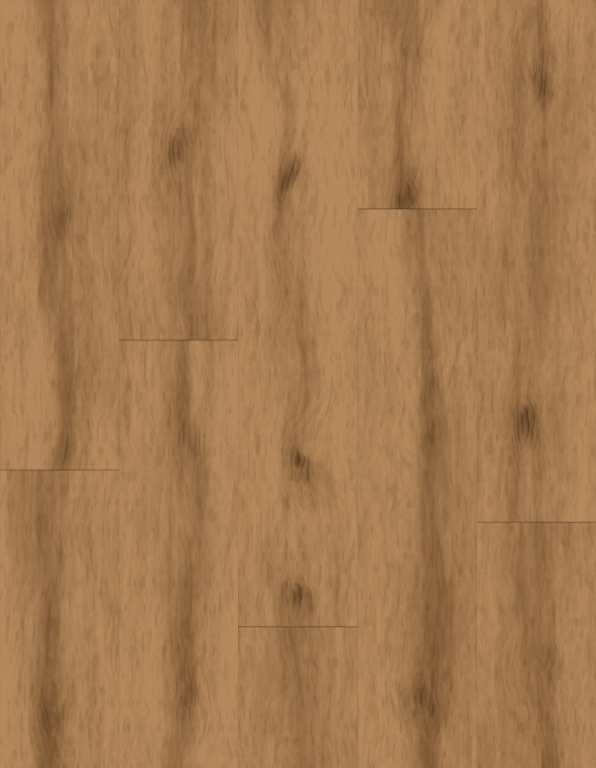
This texture is drawn by a Shadertoy shader. Its source:

```glsl
// Oak plank floor: five columns of long boards with staggered butt joints, heartwood and knots.

const float COLUMNS = 5.0;
// Height of the butt joint in each column, as a share of the canvas height
const float JOINTS[5] = float[5](0.388, 0.557, 0.184, 0.728, 0.320);

const vec3 DARK_OAK  = vec3(0.52, 0.37, 0.22);
const vec3 LIGHT_OAK = vec3(0.68, 0.51, 0.34);
const vec3 KNOT_BROWN = vec3(0.27, 0.18, 0.10);
const vec3 GREY_HEART = vec3(0.45, 0.34, 0.22);

// Lengths below are in board widths
const float JOINT_WIDTH = 0.008;
const float SEAM_WIDTH = 0.008;
const float JOINT_DEPTH = 0.2;
const float SEAM_DEPTH = 0.035;
const float KNOT_GAP = 2.1;
const vec2 KNOT_SIZE = vec2(0.095, 0.15);
const float BASE_TONE = 1.04;
const float HEART_DEPTH = 0.8;
const float BROAD_DEPTH = 0.65;
const float FIBRE_DEPTH = 0.48;
const float STREAK_DEPTH = 0.3;
const float PORE_DEPTH = 0.24;
const float RING_DEPTH = 0.22;

float hash(vec2 p) {
    uvec2 q = uvec2(ivec2(floor(p))) * uvec2(1597334673u, 3812015801u);
    uint n = (q.x ^ q.y) * 1597334673u;
    n = (n ^ (n >> 15)) * 2246822519u;
    return float((n ^ (n >> 13)) & 65535u) / 65535.0;
}

float noise(vec2 p) {
    vec2 i = floor(p), f = fract(p);
    f = f * f * (3.0 - 2.0 * f);
    return mix(mix(hash(i), hash(i + vec2(1, 0)), f.x),
               mix(hash(i + vec2(0, 1)), hash(i + vec2(1, 1)), f.x), f.y);
}

float fbm(vec2 p) {
    return 0.55 * noise(p) + 0.3 * noise(p * 2.1 + 17.0) + 0.15 * noise(p * 4.3 + 41.0);
}

// Wandering centre line of the heartwood in one board
float heartLine(float y, float board) {
    return 0.42 + 0.2 * hash(vec2(board, 3.0)) + 0.22 * (noise(vec2(board * 7.0, y * 0.6)) - 0.5);
}

// Knots along the heart: x = dark core, y = halo that bends the rings, z = long streak
vec3 knots(vec2 p, float board) {
    vec3 sum = vec3(0.0);
    float cell = floor(p.y / KNOT_GAP);
    float warp = fbm(p * vec2(11.0, 6.0) + board * 9.0) - 0.5;
    for (float k = -1.0; k <= 1.0; k++) {
        vec2 id = vec2(board + 50.0, cell + k);
        float y = (cell + k + 0.15 + 0.7 * hash(id)) * KNOT_GAP;
        float x = heartLine(y, board) + 0.2 * (hash(id + 90.0) - 0.5);
        float strength = mix(0.2, 1.0, hash(id + 180.0));
        vec2 d = p - vec2(x, y);
        d.x += 0.8 * d.y * (hash(id + 270.0) - 0.5) * exp(-abs(d.y) * 3.0);
        float r = length(d / KNOT_SIZE) / mix(0.7, 1.15, hash(id + 360.0));
        r = max(r + 2.0 * warp, 0.0);
        // The streak runs further on one side of the knot
        float reach = d.y * (hash(id + 450.0) < 0.5 ? -1.0 : 1.0) > 0.0 ? 0.8 : 0.25;
        float streak = exp(-pow((d.x + 0.12 * warp) / 0.06, 2.0) - abs(d.y) / reach);
        sum += strength * vec3(exp(-1.3 * r * r), exp(-0.16 * r * r), streak);
    }
    return sum;
}

void mainImage(out vec4 fragColor, in vec2 fragCoord) {
    vec2 uv = fragCoord / iResolution.xy;
    float height = COLUMNS * iResolution.y / iResolution.x;
    float pixel = COLUMNS / iResolution.x;

    // Board layout
    float column = min(floor(uv.x * COLUMNS), COLUMNS - 1.0);
    float joint = JOINTS[int(column)];
    float board = column * 2.0 + step(joint, uv.y) + 1.0;
    vec2 p = vec2(uv.x * COLUMNS - column, uv.y * height);
    vec2 seed = vec2(board * 37.0, board * 11.0);

    // Heartwood band with ragged sides
    vec3 knot = knots(p, board);
    float d = p.x - heartLine(p.y, board);
    d += 0.22 * (fbm(p * vec2(4.0, 1.5) + seed) - 0.5);
    float bandWidth = mix(0.07, 0.27, noise(vec2(p.y * 0.9, board * 5.0)));
    float band = exp(-d * d / (bandWidth * bandWidth));
    float patchy = smoothstep(0.15, 0.8, fbm(vec2(p.x * 9.0, p.y * 0.9) + seed));
    float heart = band * mix(0.2, 1.0, patchy) * mix(0.6, 1.0, hash(vec2(board, 8.0)));

    // Cathedral rings, closed around knots
    float rings = abs(d) * 17.0 + 5.0 * noise(vec2(p.y * 0.7, board * 3.0)) - 3.0 * knot.y;
    float ringLine = pow(0.5 + 0.5 * cos(6.2832 * rings), 3.0);
    float ringShow = exp(-d * d / 0.03) * patchy + 0.5 * knot.y;

    // Fine fibres and short slanted pores, bent by the knots
    vec2 g = p + seed;
    g.x += 0.05 * knot.y + 0.08 * noise(p * vec2(3.0, 2.5) + seed);
    float fibre = 0.5 * noise(g * vec2(31.0, 6.0)) + 0.5 * noise(g * vec2(57.0, 17.0)) - 0.5;
    float streaks = noise(g * vec2(17.0, 0.8)) - 0.5;
    float pores = smoothstep(0.6, 0.85, noise(g * vec2(43.0, 9.0) + 60.0));
    float speckle = hash(floor(g * vec2(80.0, 45.0))) - 0.5;

    // Tone runs from dark oak at 0 to light oak at 1
    float tone = BASE_TONE + 0.2 * (hash(vec2(board, 21.0)) - 0.5);
    tone += BROAD_DEPTH * (fbm(p * vec2(2.8, 0.6) + seed) - 0.5);
    tone += FIBRE_DEPTH * fibre + STREAK_DEPTH * streaks - PORE_DEPTH * pores + 0.12 * speckle;
    tone -= HEART_DEPTH * heart + RING_DEPTH * ringLine * ringShow;
    tone -= 0.2 * knot.y + 0.45 * knot.z * patchy;
    vec3 color = mix(DARK_OAK, LIGHT_OAK, clamp(tone, -0.6, 1.2));
    color = mix(color, GREY_HEART, 0.25 * heart);
    float core = knot.x * (0.6 + 0.4 * ringLine + 0.8 * fibre);
    color = mix(color, KNOT_BROWN, clamp(0.75 * core, 0.0, 0.85));

    // Butt joints and the faint seams between columns
    float jointDist = abs(uv.y - joint) * height;
    float seamDist = min(p.x, 1.0 - p.x);
    color *= 1.0 - JOINT_DEPTH * (1.0 - smoothstep(0.0, JOINT_WIDTH * 0.5 + pixel, jointDist));
    color *= 1.0 - SEAM_DEPTH * (1.0 - smoothstep(0.0, SEAM_WIDTH * 0.5 + pixel, seamDist));
    fragColor = vec4(color, 1.0);
}
```
